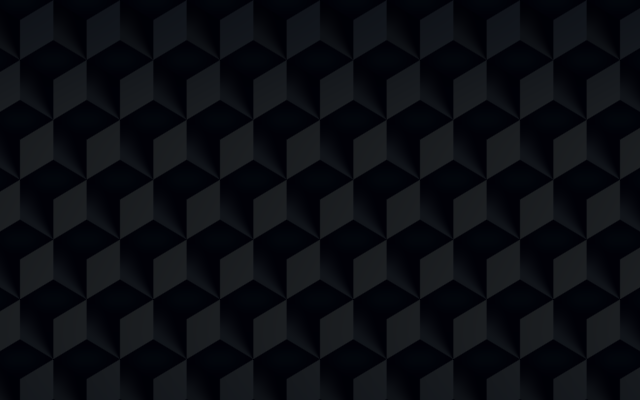
Reproduce this pattern procedurally as a WebGL 2 fragment shader.

```glsl
#version 300 es
precision highp float;
// Dark wall of tumbling blocks: three shaded rhombi per cell on a triangular lattice.

uniform vec2 u_resolution;
out vec4 outColor;

const vec2 CELL = vec2(0.16667, 0.1496);   // column and row spacing, canvas height = 1
const vec2 ORIGIN = vec2(0.1333, 0.1020);  // one lattice node

const vec3 BLACK_BLUE = vec3(0.002, 0.004, 0.028);
const vec3 DEEP_BLUE  = vec3(0.008, 0.023, 0.045);
const vec3 SLATE      = vec3(0.066, 0.080, 0.100);
const vec3 CHARCOAL   = vec3(0.108, 0.119, 0.130);
const vec3 NIGHT_GREY = vec3(0.062, 0.077, 0.102);

// Barycentric weights in the lattice triangle (xyz) and its orientation (w: +1 up, -1 down).
vec4 latticeTriangle(vec2 p) {
    vec2 q = (p - ORIGIN) / CELL;
    vec2 f = fract(vec2(q.x - 0.5 * q.y, q.y));
    float rest = 1.0 - f.x - f.y;
    return rest > 0.0 ? vec4(rest, f, 1.0) : vec4(-rest, 1.0 - f, -1.0);
}

// Each face surrounds one triangle edge, so the smallest weight selects it.
vec3 faceCoverage(vec3 w, float blur) {
    vec3 nearestOther = min(w.yzx, w.zxy);
    vec3 cover = clamp(0.5 + (nearestOther - w) / blur, 0.0, 1.0);
    return cover / max(dot(cover, vec3(1.0)), 1e-4);
}

// Horizontal face: almost black with a faint glow in the middle.
vec3 flatFace(vec3 w) {
    float along = 1.0 - abs(w.x - w.y);
    float glow = smoothstep(0.1, 0.9, along) * (1.0 - smoothstep(0.0, 0.28, w.z));
    return mix(BLACK_BLUE, DEEP_BLUE, glow);
}

// Shadowed face: light fans out from the lower right node.
vec3 shadowFace(vec3 w, float side) {
    float t = 0.5 + 0.5 * side * (w.y - w.z);
    float fan = side * w.x / max(1.0 - t, 1e-3);
    float light = smoothstep(-0.30, 0.55, fan) * smoothstep(0.02, 0.42, t);
    return mix(BLACK_BLUE, SLATE, light);
}

// Lit face: nearly even, a touch brighter toward the right.
vec3 litFace(vec3 w, float side, vec3 tone) {
    return tone * (0.98 + 0.18 * side * w.y);
}

// Brightness of the wall, falling off toward the top and bottom.
float wallLight(float y) {
    return smoothstep(-0.22, 0.25, y) * (1.0 - smoothstep(0.62, 1.02, y));
}

void main() {
    vec2 p = gl_FragCoord.xy / u_resolution.y;
    vec4 tri = latticeTriangle(p);
    vec3 w = tri.xyz;
    float side = tri.w;
    float light = wallLight(p.y);

    vec3 cover = faceCoverage(w, 2.4 / (CELL.y * u_resolution.y));
    vec3 color = cover.x * shadowFace(w, side) * mix(0.75, 1.0, light)
               + cover.y * litFace(w, side, mix(NIGHT_GREY, CHARCOAL, light))
               + cover.z * flatFace(w);
    outColor = vec4(color, 1.0);
}
```
